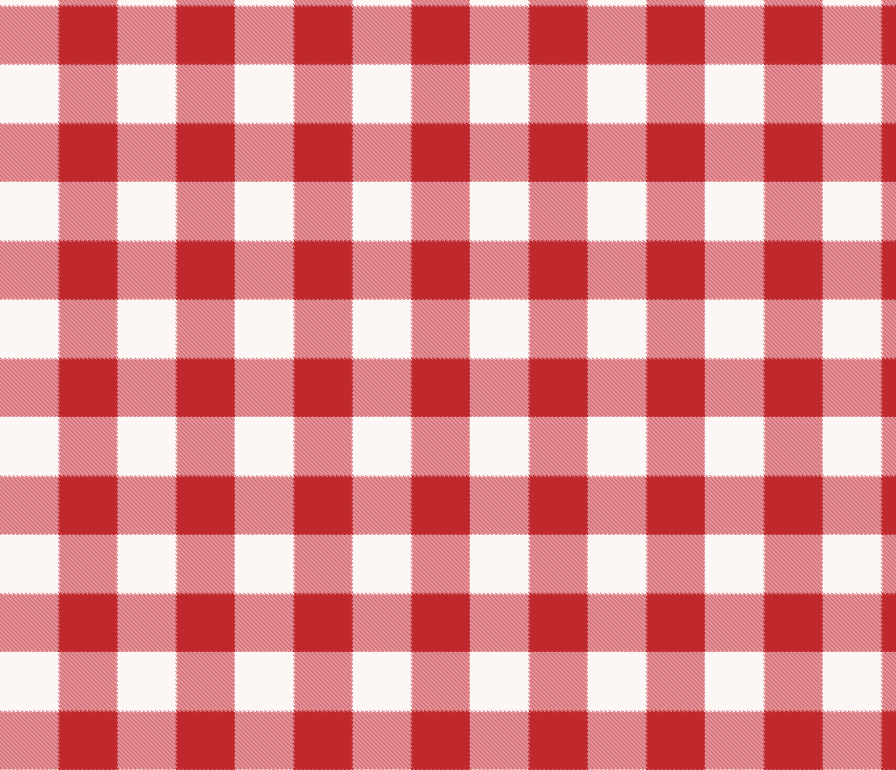
Reproduce this pattern procedurally as a WebGL 1 fragment shader.

```glsl
precision highp float;
// Red and white gingham cloth with a fine diagonal twill in the half-tone checks.

uniform vec2 u_resolution;

const float REPEATS_DOWN = 6.55;              // repeats along the canvas height
const vec2 BAND_CENTRE = vec2(0.75, 0.25);    // red band centres within a repeat
const float BAND_HALF_WIDTH = 0.25;
const float TWILL_LINES = 28.0;               // twill lines per repeat
const float TWILL_CONTRAST = 0.14;
const float TOOTH_DEPTH = 0.012;              // stepping of the band edges
const vec3 WHITE = vec3(0.99, 0.965, 0.962);
const vec3 PINK = vec3(0.868, 0.520, 0.545);
const vec3 RED = vec3(0.75, 0.16, 0.18);
const float PI = 3.14159;

// Diagonal wave averaged over a square pixel, so it fades when too fine to show.
float twillWave(vec2 p, float pixel) {
  float halfPhase = PI * TWILL_LINES * pixel;
  float boxFilter = halfPhase < PI ? sin(halfPhase) / halfPhase : 0.0;
  return sin(2.0 * PI * TWILL_LINES * (p.x + p.y)) * boxFilter * boxFilter;
}

// Coverage of the vertical (x) and horizontal (y) red bands.
vec2 bandCoverage(vec2 p, float wave, float pixel) {
  vec2 inside = BAND_HALF_WIDTH - abs(fract(p) - BAND_CENTRE);
  return clamp((inside + TOOTH_DEPTH * wave) / pixel + 0.5, 0.0, 1.0);
}

void main() {
  float pixel = REPEATS_DOWN / u_resolution.y;
  vec2 p = gl_FragCoord.xy * pixel;

  float wave = twillWave(p, pixel);
  vec2 band = bandCoverage(p, wave, pixel);

  // One band gives the twill half-tone, two crossing bands give solid red.
  vec3 halfTone = PINK + (WHITE - RED) * TWILL_CONTRAST * wave;
  vec3 colour = mix(mix(WHITE, halfTone, band.x), mix(halfTone, RED, band.x), band.y);

  gl_FragColor = vec4(colour, 1.0);
}
```
